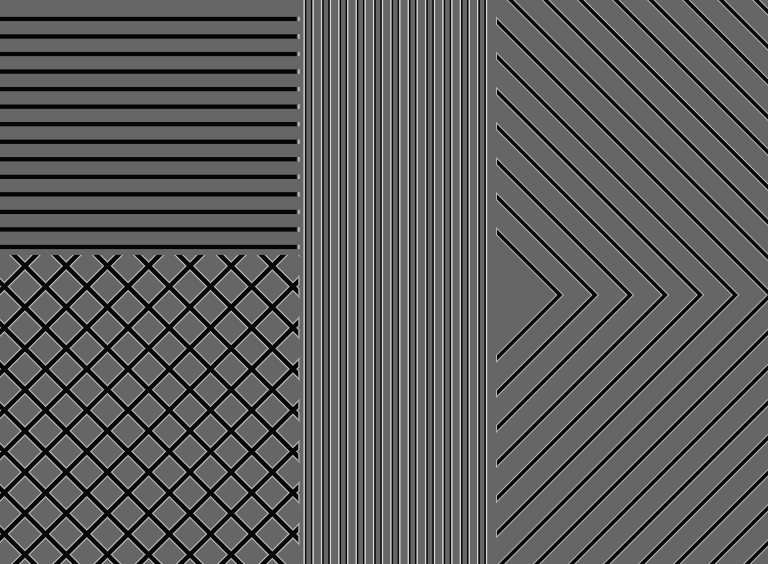
A Shadertoy shader for this pattern:

```glsl
// Embossed line panels: bars, lattice, vertical stripes and chevrons on grey.

// Antialiased coverage of the inside of a signed distance
float fill(float d) {
    float aa = 0.6 / iResolution.y;
    return 1.0 - smoothstep(-aa, aa, d);
}

// Distance to the nearest of the lines first..last, spaced by step
float lineDist(float x, float spacing, float first, float last) {
    return abs(x - spacing * clamp(round(x / spacing), first, last));
}

// Dark body with a thin light rim just outside it
float emboss(float base, float d, float rimWidth, float rimTone) {
    float tone = mix(base, rimTone, fill(d - rimWidth));
    return mix(tone, 0.03, fill(d));
}

float bars(float base, vec2 p) {
    float row = lineDist(p.y - 0.5621, 0.0311, 0.0, 13.0) - 0.0038;
    float cap = fill(max(row, abs(p.x - 0.5300) - 0.0012));
    float tone = mix(base, 0.8, cap);
    return mix(tone, 0.02, fill(max(row, p.x - 0.5260)));
}

float lattice(float base, vec2 p) {
    vec2 q = p - vec2(0.0443, 0.5284);
    float rising = lineDist(q.x - q.y, 0.0731, -99.0, 99.0);
    float falling = lineDist(q.x + q.y, 0.0731, -99.0, 99.0);
    float d = min(rising, falling) * 0.7071 - 0.0040;
    d = max(d, p.x - 0.5290);
    float tone = emboss(base, d, 0.0020, 0.75);
    return mix(base, tone, fill(p.y - 0.5479));
}

// Each stripe keeps a grey core between two dark inner edges
float stripes(float base, float x) {
    float d = lineDist(x - 0.5472, 0.03076, 0.0, 10.0) - 0.0067;
    float tone = emboss(base, d, 0.0024, 0.85);
    return mix(tone, base, fill(d + 0.0027));
}

float chevrons(float base, vec2 p) {
    float reach = p.x + abs(p.y - 0.4770);
    float d = lineDist(reach - 0.9929, 0.0622, 0.0, 99.0) * 0.7071 - 0.0032;
    d = max(d, 0.8812 - p.x);
    return emboss(base, d, 0.0018, 0.72);
}

void mainImage(out vec4 fragColor, in vec2 fragCoord) {
    // Canvas height is one unit
    vec2 p = fragCoord / iResolution.xy * vec2(1.3617, 1.0);
    float tone = 0.40;

    // Left, middle and right panels
    if (p.x < 0.534) {
        tone = p.y > 0.552 ? bars(tone, p) : lattice(tone, p);
    } else if (p.x < 0.872) {
        tone = stripes(tone, p.x);
    } else {
        tone = chevrons(tone, p);
    }

    fragColor = vec4(vec3(tone), 1.0);
}
```
